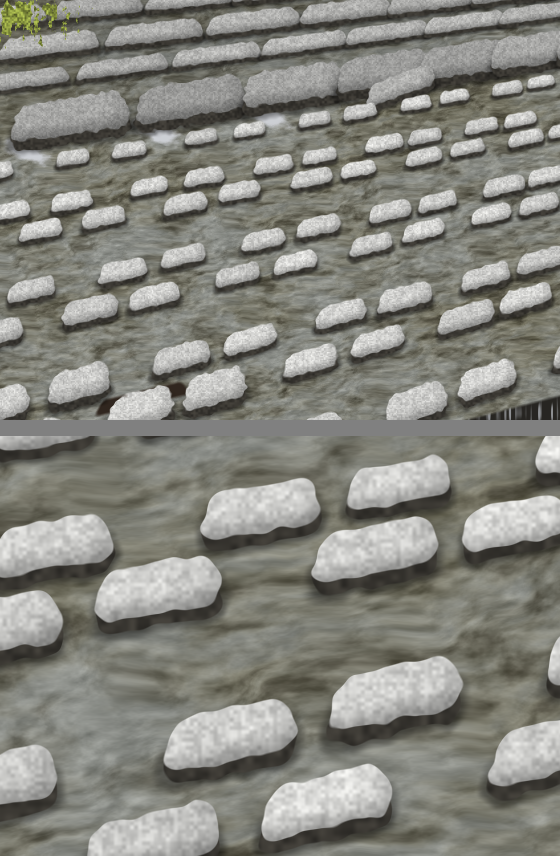
Top, the full canvas; bottom, a detail of the centre.
Reproduce this pattern procedurally as a Shadertoy shader.

```glsl
const float CANVAS_HEIGHT = 5.76;   // scene units, y points down
const vec3 STONE_LIGHT = vec3(0.86, 0.86, 0.85);
const vec3 STONE_SIDE = vec3(0.22, 0.21, 0.19);
const vec3 WATER_DEEP = vec3(0.31, 0.30, 0.25);
const vec3 WATER_OLIVE = vec3(0.43, 0.42, 0.35);
const vec3 WATER_SHEEN = vec3(0.52, 0.53, 0.51);
const vec3 FOAM = vec3(0.80, 0.81, 0.83);
const vec3 GRASS = vec3(0.52, 0.57, 0.24);
const float STONE_FORESHORTEN = 0.064;
const float PAIR_GAP = 0.42;        // second stone of a pair, in repeats
const float GRAIN = 0.34;
// First pair of each stepping row, back to front
const float ROW_START[8] = float[8](1.02, 0.15, 0.56, -0.50, -1.10, 0.0, -0.75, 0.30);
// Sill rows: start x, start y, spacing, half height
const vec4 SILLS[4] = vec4[4](
    vec4(0.0, 0.24, 1.39, 0.14), vec4(0.67, 0.62, 1.50, 0.15),
    vec4(0.30, 1.10, 1.43, 0.125), vec4(0.97, 1.62, 1.78, 0.28));

float hash(vec2 p) {
    return fract(sin(dot(p, vec2(127.1, 311.7))) * 43758.5453);
}

float noise(vec2 p) {
    vec2 i = floor(p), f = fract(p);
    f = f * f * (3.0 - 2.0 * f);
    return mix(mix(hash(i), hash(i + vec2(1, 0)), f.x),
               mix(hash(i + vec2(0, 1)), hash(i + vec2(1, 1)), f.x), f.y);
}

float fbm(vec2 p) {
    float sum = 0.0, amp = 0.5;
    for (int i = 0; i < 4; i++) {
        sum += amp * noise(p);
        p = mat2(1.6, 1.2, -1.2, 1.6) * p;
        amp *= 0.5;
    }
    return sum / 0.9375;
}

// Rounded block, slightly wider at its foot
float sdBlock(vec2 q, vec2 b) {
    q.x *= 1.0 - 0.1 * clamp(q.y / b.y, -1.0, 1.0);
    float r = 0.75 * b.y;
    vec2 a = abs(q) - b + r;
    return length(max(a, 0.0)) + min(max(a.x, a.y), 0.0) - r;
}

void paintStone(inout vec3 col, vec2 p, vec2 c, vec2 b, float slope, float tone, float px) {
    vec2 q = p - c;
    q.y += slope * q.x;
    if (abs(q.x) > b.x + 0.3 || abs(q.y) > b.y + 0.4) return;
    float seed = hash(floor(c * 50.0));
    float wobble = (noise(p * 14.0 + seed * 9.0) - 0.5) * 0.22 * b.y;
    float side = 0.26 * b.y;
    float body = sdBlock(q - vec2(0.0, side), b) + wobble;
    float top = sdBlock(q + vec2(0.0, 0.1 * b.y), b * vec2(0.98, 0.9)) + wobble;
    // Wet shadow, dark side, then sunlit top
    col *= 1.0 - 0.4 * smoothstep(0.4 * b.y, 0.0, body) * smoothstep(-b.y, b.y, q.y);
    col = mix(col, STONE_SIDE * (0.75 + 0.5 * noise(p * 30.0)), smoothstep(px, -px, body));
    float shade = mix(1.0, 0.70, smoothstep(-0.1, 0.95, q.y / b.y));
    shade *= 1.0 - 0.12 * smoothstep(0.5, 1.0, q.x / b.x);
    shade *= 1.0 + GRAIN * (0.6 * noise(p * 55.0) + 0.4 * noise(p * 24.0) - 0.5);
    col = mix(col, STONE_LIGHT * tone * shade * (0.93 + 0.1 * seed), smoothstep(px, -px, top));
}

vec3 water(vec2 p) {
    // Ripples shrink with distance and follow the slanted current
    vec2 q = vec2(p.x - 0.5 * p.y, p.y + 0.2 * p.x);
    float warp = fbm(q * 1.3);
    float broad = fbm(q * vec2(0.8, 1.6) + 4.0);
    float ripple = fbm(q * vec2(3.5, 11.0) + 3.0 * warp);
    float glint = fbm(q * vec2(9.0, 24.0) + 5.0 * warp + 7.0);
    vec3 col = mix(WATER_DEEP, WATER_OLIVE, smoothstep(0.2, 0.55, ripple));
    col = mix(col, WATER_SHEEN, smoothstep(0.3, 0.75, 0.55 * broad + 0.5 * ripple));
    col += 0.28 * (glint - 0.48);
    return col * mix(0.86, 1.04, smoothstep(0.8, 2.2, p.y + 0.14 * p.x));
}

void mainImage(out vec4 fragColor, in vec2 fragCoord) {
    float px = CANVAS_HEIGHT / iResolution.y;
    vec2 p = vec2(fragCoord.x, iResolution.y - fragCoord.y) * px;
    vec3 col = water(p);

    // Foam spilling through the gaps of the large sill
    for (int j = 0; j < 3; j++) {
        float t = float(j) - 0.5;
        float x = SILLS[3].x + SILLS[3].z * t / (1.0 + 0.08 * t);
        vec2 d = p - vec2(x + 0.33, 2.09 - 0.145 * x);
        d.y -= 0.35 * d.x;
        float spill = exp(-dot(d * vec2(2.6, 6.5), d * vec2(2.6, 6.5)));
        col = mix(col, FOAM, smoothstep(0.45, 0.85, spill * 0.75 + 0.5 * fbm(p * vec2(7, 12)) - 0.05));
    }

    // Lower weir: brown ledge and falling water
    float ledge = sdBlock(vec2(p.x - 1.95, p.y - 5.46 + 0.24 * (p.x - 1.95)), vec2(0.6, 0.1));
    col = mix(col, vec3(0.19, 0.15, 0.12), smoothstep(0.03, -0.03, ledge));
    float drop = p.y - 5.76 + 0.26 * (p.x - 6.4);
    vec3 fall = mix(STONE_SIDE * 0.7, FOAM * 0.7, smoothstep(0.6, 0.9, noise(p * vec2(28, 3))));
    col = mix(col, fall, smoothstep(-0.03, 0.03, drop));

    // Sills of long blocks
    for (int k = 0; k < 4; k++) {
        vec4 sill = SILLS[k];
        float shrink = k == 3 ? 0.08 : 0.035;
        float slope = 0.10 + 0.015 * float(k);
        for (int j = -1; j < 7; j++) {
            float t = float(j), w = 1.0 + shrink * t;
            float x = sill.x + sill.z * t / w;
            vec2 size = vec2(0.45 * sill.z, sill.w) / vec2(w, sqrt(w));
            paintStone(col, p, vec2(x, sill.y - slope * (x - sill.x)), size, slope, k == 3 ? 0.75 : 0.82, px);
        }
    }
    paintStone(col, p, vec2(5.5, 1.18), vec2(0.46, 0.17), 0.35, 0.86, px);

    // Stepping stones: paired along each row, rows paired in depth
    for (int r = 0; r < 8; r++) {
        float k = float((r + 1) / 2 - 1), second = float((r + 1) % 2);
        float depth = 2.20 + 0.84 * k + 0.155 * k * k + second * (0.30 + 0.115 * k);
        float slope = 0.0973 + 0.0384 * depth;
        float start = ROW_START[r];
        float spacing = 1.36 + 0.23 * (depth - slope * (start - 4.0));
        for (int j = -2; j < 10; j++) {
            float t = floor(float(j) / 2.0) + PAIR_GAP * float(j & 1);
            float x = start + spacing * t / (1.0 + STONE_FORESHORTEN * t);
            float y = depth - slope * (x - 4.0);
            vec2 vary = vec2(hash(vec2(r, j)), hash(vec2(j, r + 9)));
            float halfWidth = (0.14 + 0.05 * y) * (0.92 + 0.16 * vary.x);
            float rise = 0.46 + 0.14 * smoothstep(4.8, 5.4, y);
            paintStone(col, p, vec2(x, y) + 0.04 * (vary - 0.5), halfWidth * vec2(1.0, rise), slope, 0.97, px);
        }
    }

    // Grass in the far corner
    float tuft = fbm(p * vec2(16, 9)) - 0.45 * length((p - vec2(0.2, 0.22)) * vec2(1.3, 3.0));
    col = mix(col, GRASS * (0.6 + 0.8 * noise(p * 40.0)), smoothstep(0.16, 0.26, tuft));
    fragColor = vec4(clamp(col, 0.0, 1.0), 1.0);
}
```
